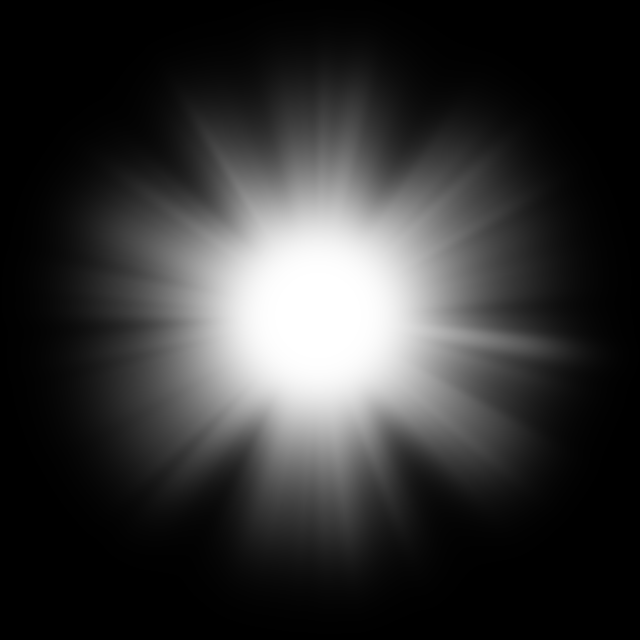
A Shadertoy shader for this background:

```glsl
// A white burst of soft light with uneven rays fading into black.

float hash(float n) {
    return fract(sin(n * 127.1) * 4375.85);
}

// Smooth noise around the full circle, repeating after the given cell count
float ringNoise(float turn, float cells) {
    float x = fract(turn) * cells;
    float cell = floor(x);
    float blend = smoothstep(0.0, 1.0, x - cell);
    float a = hash(cell + cells);
    float b = hash(mod(cell + 1.0, cells) + cells);
    return mix(a, b, blend) - 0.5;
}

// Broad rays and gaps: direction and width in degrees, then strength
const vec3 lobes[16] = vec3[16](
    vec3(2, 3, -0.3), vec3(38, 10, 0.3), vec3(64, 7, -0.8), vec3(80, 4, 0.2),
    vec3(108, 6, -0.35), vec3(122, 3, 0.2), vec3(134, 6.5, -0.85), vec3(154, 13, 0.2),
    vec3(183, 3, -0.4), vec3(195, 10, -0.2), vec3(241, 8, -1.25), vec3(277, 4, 0.2),
    vec3(289, 5, -0.3), vec3(302, 7, -1.3), vec3(322, 9, 0.45), vec3(352, 3.5, 0.55));

float rayPattern(float degrees_) {
    float sum = 0.1;
    for (int i = 0; i < 16; i++) {
        float offset = mod(degrees_ - lobes[i].x + 180.0, 360.0) - 180.0;
        float spread = offset / lobes[i].y;
        sum += lobes[i].z * exp(-spread * spread);
    }
    // Fine streaks between the broad rays
    float turn = degrees_ / 360.0;
    return sum + 0.2 * ringNoise(turn, 48.0) + 0.2 * ringNoise(turn, 110.0);
}

void mainImage(out vec4 fragColor, in vec2 fragCoord) {
    vec2 p = (fragCoord - 0.5 * iResolution.xy) / iResolution.y;
    p -= vec2(-0.003, 0.007);
    float radius = length(p);
    float angle = degrees(atan(p.y, p.x + 1e-6));

    // Radial falloff with a saturated core and a soft outer limit
    float light = 10.2 * exp(-12.2 * radius);
    light *= 1.0 + 0.6 * exp(-radius * radius / 0.01);
    light *= 1.0 - smoothstep(0.32, 0.53, radius);

    // Rays grow more distinct away from the core
    light *= exp(rayPattern(angle) * 1.2 * smoothstep(0.1, 0.4, radius));

    fragColor = vec4(vec3(1.0 - exp(-light)), 1.0);
}
```
